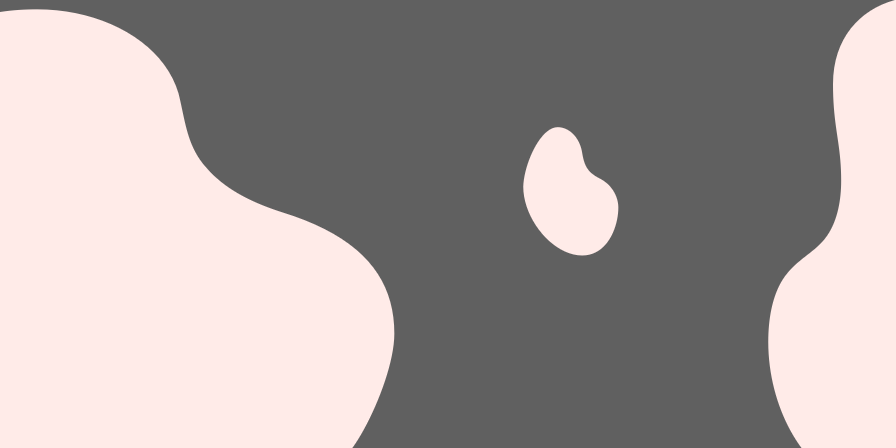
Write a Shadertoy shader that draws this background.

```glsl
// Flat organic blobs in pale blush on a grey ground: two large ones cut off
// by the left and right borders, and a small pebble between them. Each outline
// is a chain of cubic curves, turned into a signed distance for smooth edges.

#define GROUND vec3(0.378, 0.378, 0.378)
#define BLUSH vec3(1.0, 0.922, 0.910)
#define LAYOUT vec2(768.0, 384.0) // layout units across the canvas, y downward
#define CURVE_STEPS 20

// Outline being traced around a sample point
struct Outline {
    vec2 samplePos;
    vec2 pen;
    float distSq;
    float side; // -1 inside, +1 outside once closed
};

Outline beginOutline(vec2 samplePos, vec2 start) {
    return Outline(samplePos, start, 1e9, 1.0);
}

// Straight edge: nearest distance plus even-odd crossing test
void lineTo(inout Outline o, vec2 target) {
    vec2 edge = target - o.pen;
    vec2 rel = o.samplePos - o.pen;
    vec2 gap = rel - edge * clamp(dot(rel, edge) / dot(edge, edge), 0.0, 1.0);
    o.distSq = min(o.distSq, dot(gap, gap));
    bool spansRow = (o.pen.y > o.samplePos.y) != (target.y > o.samplePos.y);
    if (spansRow && rel.x < edge.x * rel.y / edge.y) o.side = -o.side;
    o.pen = target;
}

// Cubic Bezier edge, flattened into short lines
void curveTo(inout Outline o, vec2 c1, vec2 c2, vec2 target) {
    vec2 start = o.pen;
    for (int i = 1; i <= CURVE_STEPS; i++) {
        float t = float(i) / float(CURVE_STEPS);
        float s = 1.0 - t;
        lineTo(o, s * s * s * start + 3.0 * s * t * (s * c1 + t * c2) + t * t * t * target);
    }
}

float signedDistance(Outline o) {
    return o.side * sqrt(o.distSq);
}

float leftBlob(vec2 p) {
    vec2 start = vec2(-40, 24);
    Outline o = beginOutline(p, start);
    curveTo(o, vec2(-20, 12), vec2(5, 8), vec2(32, 8));
    curveTo(o, vec2(88, 8), vec2(140, 36), vec2(153, 80));
    curveTo(o, vec2(159, 104), vec2(160, 126), vec2(178, 145));
    curveTo(o, vec2(194, 163), vec2(217, 174), vec2(242, 182));
    curveTo(o, vec2(310, 203), vec2(338, 238), vec2(338, 286));
    curveTo(o, vec2(338, 315), vec2(318, 362), vec2(302, 384));
    lineTo(o, vec2(280, 414));
    lineTo(o, vec2(-40, 414));
    lineTo(o, start);
    return signedDistance(o);
}

float rightBlob(vec2 p) {
    vec2 start = vec2(790, -3);
    Outline o = beginOutline(p, start);
    curveTo(o, vec2(750, -3), vec2(714, 23), vec2(714, 72));
    curveTo(o, vec2(714, 110), vec2(721, 122), vec2(721, 155));
    curveTo(o, vec2(721, 176), vec2(716, 195), vec2(705, 207));
    curveTo(o, vec2(696, 217), vec2(685, 222), vec2(675, 234));
    curveTo(o, vec2(664, 247), vec2(658.5, 268), vec2(658.5, 293));
    curveTo(o, vec2(658.5, 328), vec2(670, 361), vec2(687, 384));
    lineTo(o, vec2(705, 410));
    lineTo(o, vec2(800, 410));
    lineTo(o, vec2(800, -3));
    lineTo(o, start);
    return signedDistance(o);
}

float pebble(vec2 p) {
    vec2 top = vec2(478, 109);
    Outline o = beginOutline(p, top);
    curveTo(o, vec2(463, 109), vec2(449, 141), vec2(448.5, 160));
    curveTo(o, vec2(448.5, 188), vec2(474, 219), vec2(499, 219));
    curveTo(o, vec2(521, 219), vec2(530, 194), vec2(530, 178));
    curveTo(o, vec2(530, 169), vec2(525, 159), vec2(515, 153.5));
    curveTo(o, vec2(504, 148), vec2(501, 143), vec2(499, 131));
    curveTo(o, vec2(497, 118), vec2(488, 109), top);
    return signedDistance(o);
}

void mainImage(out vec4 fragColor, in vec2 fragCoord) {
    vec2 uv = fragCoord / iResolution.xy;
    vec2 p = vec2(uv.x, 1.0 - uv.y) * LAYOUT;

    // One pixel of edge softening, in layout units
    float pixelSize = LAYOUT.y / iResolution.y;
    float dist = min(min(leftBlob(p), rightBlob(p)), pebble(p));
    float coverage = clamp(0.5 - dist / pixelSize, 0.0, 1.0);

    fragColor = vec4(mix(GROUND, BLUSH, coverage), 1.0);
}
```
